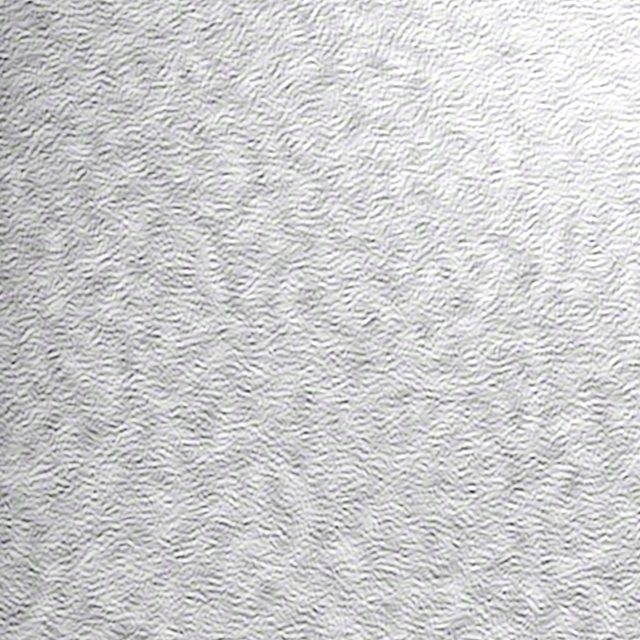
This texture is drawn by a three.js fragment shader. Its source:

```glsl
// Pale grey brushed fabric: short wavy fibres under a soft light from the upper right.
#define FIBRE_CELL 0.0185
#define FINE_CELL 0.0125
#define BLOTCH_CELL 0.042
#define TINT_CELL 0.024
#define FIBRE_CYCLES 1.55
#define FIBRE_SPREAD 1.3
#define CONTRAST 0.108
#define DARK_SKEW 0.12
#define BASE_TONE 0.776
#define GLOW_GAIN 0.14
#define EDGE_SHADE 0.10
#define TINT_GAIN 0.016

varying vec2 vUv;

const float TAU = 6.2831853;

vec4 hash4(vec3 p) {
  vec4 q = fract(p.xyzx * vec4(0.1031, 0.1030, 0.0973, 0.1099));
  q += dot(q, q.wzxy + 33.33);
  return fract((q.xxyz + q.yzzw) * q.zywx);
}

// Fibres fall slightly at the bottom and climb to the right at the top.
float fibreTilt(vec2 p) {
  return mix(-0.12, 0.45, p.y) + 0.12 * sin(7.0 * p.x + 4.0 * p.y);
}

// Cellular noise: each cell scatters two small wave packets of random
// phase, whose bands lie along the fibre tilt within the given spread.
float wavePackets(vec2 p, float cellSize, float cycles, float spread, float seed) {
  vec2 grid = p / cellSize;
  vec2 home = floor(grid);
  float sum = 0.0;
  for (int y = -1; y <= 1; y++) {
    for (int x = -1; x <= 1; x++) {
      vec2 cell = home + vec2(float(x), float(y));
      for (int k = 0; k < 2; k++) {
        vec4 rnd = hash4(vec3(cell + 7.0, seed + 5.0 * float(k)));
        vec2 offset = grid - cell - rnd.xy;
        float angle = fibreTilt(cell * cellSize) + spread * (rnd.z - 0.5);
        vec2 across = vec2(-sin(angle), cos(angle));
        float window = max(0.0, 1.0 - dot(offset, offset));
        sum += window * window * cos(TAU * (cycles * dot(offset, across) + rnd.w));
      }
    }
  }
  return sum;
}

// Bright patch at the upper right, from 0 to 1.
float cornerGlow(vec2 p) {
  vec2 d = (p - vec2(0.95, 0.92)) * vec2(1.0, 1.3);
  return exp(-4.0 * dot(d, d));
}

void main() {
  // Broad lighting
  float glow = cornerGlow(vUv);
  float edge = exp(-7.0 * vUv.x) * (0.8 + 0.4 * vUv.y * vUv.y);
  float light = BASE_TONE + 0.03 * vUv.x + GLOW_GAIN * glow - EDGE_SHADE * edge;

  // Fibre relief: main strands, finer crossings and loose blotches
  float relief = wavePackets(vUv, FIBRE_CELL, FIBRE_CYCLES, FIBRE_SPREAD, 1.0);
  relief += 0.5 * wavePackets(vUv, FINE_CELL, 1.5, 2.4, 23.0);
  relief += 0.35 * wavePackets(vUv, BLOTCH_CELL, 0.7, 3.0, 47.0);
  relief -= DARK_SKEW * (relief * relief - 0.85);
  float tone = light + CONTRAST * (1.0 - 0.35 * glow) * relief;

  // Faint violet and straw tints
  float tint = wavePackets(vUv, TINT_CELL, 0.8, 3.0, 71.0);
  vec3 color = vec3(tone) + TINT_GAIN * tint * vec3(0.1, -0.4, 0.8);
  color.b += 0.004;

  gl_FragColor = vec4(clamp(color, 0.0, 1.0), 1.0);
}
```
